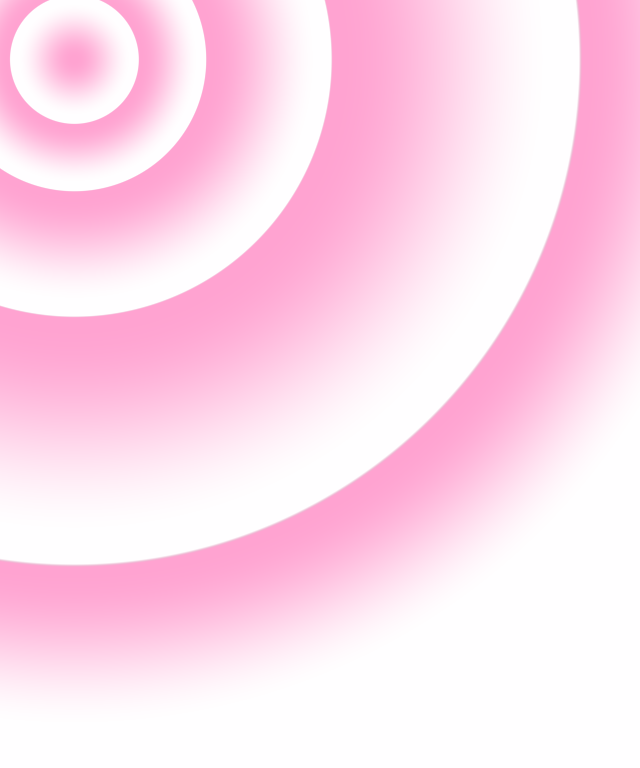
A Shadertoy shader for this background:

```glsl
// Concentric pink rings, each fading outward to white, around a point near the upper left.

// Pink at the inner rim of a band (t = 0), white before its outer rim (t = 1).
vec3 bandColor(float t) {
    return mix(vec3(1.0, 0.64, 0.82), vec3(1.0, 0.998, 1.0), smoothstep(0.04, 0.9, t));
}

void mainImage(out vec4 fragColor, in vec2 fragCoord) {
    // Distance from the shared centre, in canvas heights
    vec2 p = fragCoord / iResolution.y;
    float pixel = 1.0 / iResolution.y;
    float radius = length(p - vec2(0.0969, 0.9226));

    // Band limits roughly double from one ring to the next
    float rim[6] = float[6](0.0, 0.0839, 0.1717, 0.3352, 0.659, 0.9);

    // Paint from the centre outward; larger rims are softer
    vec3 color = bandColor(radius / rim[1]);
    for (int i = 1; i < 5; i++) {
        float softness = max(0.75 * pixel, 0.004 * rim[i]);
        float outside = smoothstep(-softness, softness, radius - rim[i]);
        float t = (radius - rim[i]) / (rim[i + 1] - rim[i]);
        color = mix(color, bandColor(t), outside);

        // Faint grey line along the blurred rim
        color -= 0.08 * rim[i] * outside * (1.0 - outside) * 4.0;
    }

    fragColor = vec4(color, 1.0);
}
```
